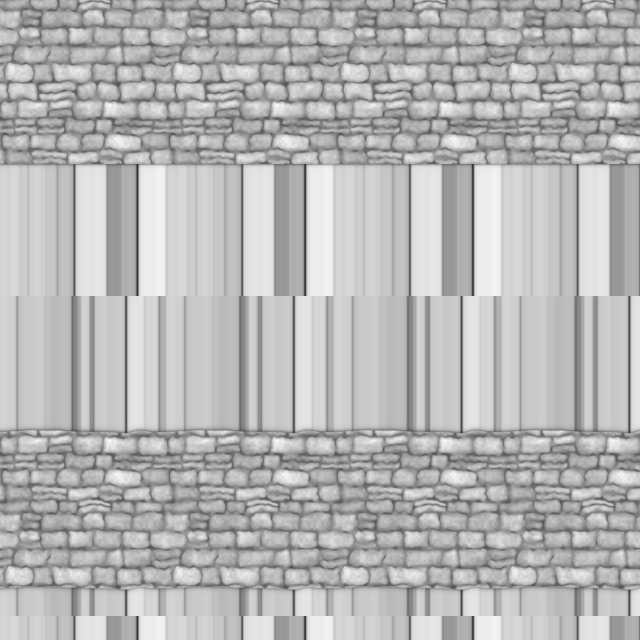
Reproduce this texture map procedurally as a Shadertoy shader.

```glsl
const float TILE = 201.3;

float hash(vec2 p) {
    p = fract(p * vec2(0.1731, 0.3127) + 0.137);
    p += dot(p, p.yx + 23.45);
    return fract((p.x + p.y) * p.x * 47.3);
}

// Value noise that repeats with the wall tile, n cells per side
float noise(vec2 p, float n) {
    p *= n / TILE;
    vec2 i = floor(p), f = fract(p);
    f = f * f * (3.0 - 2.0 * f);
    vec2 a = mod(i, n), b = mod(i + 1.0, n);
    return mix(mix(hash(a), hash(vec2(b.x, a.y)), f.x),
               mix(hash(vec2(a.x, b.y)), hash(b), f.x), f.y);
}

float wrapDist(float a, float b) {
    return mod(a - b + TILE * 0.5, TILE) - TILE * 0.5;
}

// Soft light or dark patch on the repeating tile
float patchAt(vec2 p, vec2 c, vec2 size) {
    vec2 d = vec2(wrapDist(p.x, c.x), wrapDist(p.y, c.y)) / size;
    return exp(-pow(dot(d, d), 2.0));
}

float jointAt(float k, float row) {
    return k + 0.56 * (hash(vec2(mod(k, 6.0) + 3.0, row * 7.0 + 2.0)) - 0.5);
}

float stoneWall(vec2 p) {
    float rows[11] = float[](0.0, 16.0, 37.0, 58.0, 80.0, 102.0, 124.0, 146.0, 164.0, 184.0, TILE);
    float phase[10] = float[](31.0, 24.0, 20.0, 19.0, 5.0, 17.0, 29.0, 8.0, 30.0, 14.0);
    vec2 q = p + 5.0 * (vec2(noise(p, 14.0), noise(p + 71.0, 12.0)) - 0.5)
               + 2.2 * (vec2(noise(p + 37.0, 40.0), noise(p + 19.0, 40.0)) - 0.5);

    // Course, then stone within the course
    float y = mod(q.y + 4.0, TILE);
    int r = 0;
    for (int i = 1; i < 10; i++) if (y >= rows[i]) r = i;
    float row = float(r), wide = TILE / 6.0;
    float x = (q.x - phase[r]) / wide, k = floor(x);
    if (x < jointAt(k, row)) k -= 1.0;
    else if (x > jointAt(k + 1.0, row)) k += 1.0;
    float left = jointAt(k, row) * wide, right = jointAt(k + 1.0, row) * wide;
    float top = rows[r], base = rows[r + 1];
    vec2 id = vec2(mod(k, 6.0) + 11.0, row * 3.0 + 5.0);

    // Some blocks are two thin stones
    if (hash(id + 40.0) > 0.84) {
        float cut = mix(top, base, 0.4 + 0.25 * hash(id + 9.0));
        if (y < cut) base = cut; else { top = cut; id += 17.0; }
    }
    top += 1.5 * hash(id + 2.0);
    vec2 center = 0.5 * vec2(left + right, top + base);
    vec2 halfSize = 0.5 * vec2(right - left, base - top) - 0.7;
    vec2 d = vec2(x * wide, y) - center;
    float radius = min(5.5, min(halfSize.x, halfSize.y));
    vec2 e = abs(d) - halfSize + radius;
    float inside = radius - length(max(e, 0.0)) - min(max(e.x, e.y), 0.0);

    float tone = 0.69 + 0.15 * hash(id + 61.0);
    tone += 0.14 * (noise(p + 13.0, 22.0) - 0.5) + 0.09 * (noise(p, 64.0) - 0.5);
    tone -= 0.05 * d.y / max(halfSize.y, 2.0);
    tone += 0.13 * patchAt(p, vec2(130.0, 131.0), vec2(34.0, 11.0));
    tone += 0.12 * patchAt(p, vec2(145.0, 171.0), vec2(18.0, 9.0));
    tone += 0.12 * patchAt(p, vec2(111.0, 4.0), vec2(21.0, 9.0));
    tone -= 0.20 * patchAt(p, vec2(155.0, 151.0), vec2(21.0, 8.0));
    tone -= 0.13 * patchAt(p, vec2(148.0, 4.0), vec2(17.0, 9.0));
    tone *= 0.83 + 0.17 * smoothstep(0.0, 5.5, inside);
    float mortar = 0.32 + 0.30 * noise(p + 53.0, 34.0);
    return mix(mortar, tone, smoothstep(-1.2, 1.7, inside));
}

// Band fields: start, tone, depth of the groove at its start
float addBand(float v, float x, vec3 band) {
    return mix(v, band.y, smoothstep(band.x - 1.0, band.x + 1.5, x));
}

float groove(float x, vec3 band) {
    float d = wrapDist(x, band.x);
    return 1.0 - band.z * (0.75 * exp(-d * d / 2.2) + 0.25 * exp(-abs(d) / 3.0));
}

float upperBands(float x) {
    vec3 bands[9] = vec3[](vec3(0.0, 0.94, 0.75), vec3(34.5, 0.84, 0.12), vec3(60.0, 0.81, 0.03),
        vec3(70.5, 0.83, 0.10), vec3(91.0, 0.78, 0.05), vec3(105.0, 0.75, 0.16),
        vec3(125.7, 0.89, 0.62), vec3(164.5, 0.61, 0.24), vec3(182.0, 0.69, 0.0));
    float u = mod(x - 165.0, TILE), v = 0.69, shade = 1.0;
    for (int i = 0; i < 9; i++) {
        v = addBand(v, u, bands[i]);
        shade *= groove(u, bands[i]);
    }
    return v * shade + 0.045 * (noise(vec2(x, 9.0), 40.0) - 0.5);
}

float lowerBands(float x) {
    vec3 bands[12] = vec3[](vec3(0.0, 0.89, 0.68), vec3(22.0, 0.84, 0.08), vec3(39.5, 0.69, 0.28),
        vec3(47.5, 0.82, 0.03), vec3(70.5, 0.79, 0.26), vec3(103.0, 0.75, 0.04),
        vec3(113.0, 0.74, 0.02), vec3(136.5, 0.54, 0.34), vec3(143.0, 0.66, 0.0),
        vec3(147.0, 0.82, 0.0), vec3(158.0, 0.62, 0.18), vec3(162.5, 0.80, 0.20));
    float u = mod(x - 151.4, TILE), v = 0.80, shade = 1.0;
    for (int i = 0; i < 12; i++) {
        v = addBand(v, u, bands[i]);
        shade *= groove(u, bands[i]);
    }
    return v * shade + 0.045 * (noise(vec2(x, 33.0), 40.0) - 0.5);
}

void mainImage(out vec4 fragColor, in vec2 fragCoord) {
    vec2 p = fragCoord / iResolution.xy * 768.0;
    p.y = 768.0 - p.y;
    float wall = stoneWall(p), upper = upperBands(p.x), lower = lowerBands(p.x);
    float wobble = 5.0 * (noise(vec2(p.x, 21.0), 12.0) - 0.5);

    // Stacked regions, with rounded shadows where bands meet stones
    upper *= 1.0 - 0.4 * exp(-abs(p.y - 197.0) / 1.5);
    lower *= 1.0 - 0.45 * exp(-abs(p.y - 518.0 - wobble) / 2.0);
    lower *= 1.0 - 0.35 * exp(-abs(p.y - 706.0 - wobble) / 2.0);
    float v = mix(wall, upper, smoothstep(196.0, 198.0, p.y));
    v = mix(v, lower, smoothstep(354.7, 356.0, p.y));
    v = mix(v, wall, smoothstep(517.0, 519.5, p.y - wobble));
    v = mix(v, lower, smoothstep(704.5, 707.0, p.y - wobble));
    v = mix(v, upper, smoothstep(738.5, 739.7, p.y));
    fragColor = vec4(vec3(clamp(v, 0.0, 1.0)), 1.0);
}
```
